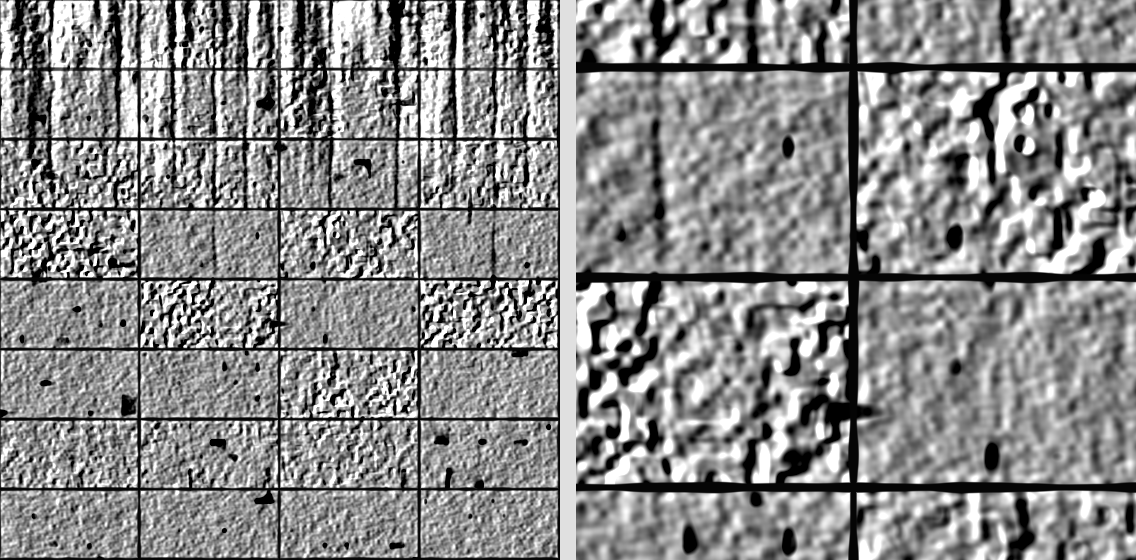
Left, the full canvas; right, a detail of the centre.
Reproduce this texture map procedurally as a WebGL 1 fragment shader.

```glsl
precision highp float;

uniform vec2 u_resolution;

const vec2 GRID = vec2(4.0, 8.0);
const vec2 JOINT_SHIFT = vec2(0.0015, -0.0015);
const float JOINT_HALF_WIDTH = 0.0026;
const float JOINT_TONE = 0.02;
const float BASE_TONE = 0.575;
const vec2 LIGHT_STEP = vec2(0.0021, -0.0010);
const float GRAIN = 0.5;
const float ROUGHNESS = 1.45;
const float STREAK_PERIOD = 0.5;
const float STREAK_CONTRAST = 1.25;
const float DRIP_SPACING = 0.09;
const float DRIP_WIDTH = 0.0034;

float hash(vec2 p) {
  vec3 q = fract(p.xyx * 0.1031);
  q += dot(q, q.yzx + 33.33);
  return fract((q.x + q.y) * q.z);
}

float noise(vec2 p) {
  vec2 i = floor(p);
  vec2 f = fract(p);
  f = f * f * (3.0 - 2.0 * f);
  float low = mix(hash(i), hash(i + vec2(1.0, 0.0)), f.x);
  float high = mix(hash(i + vec2(0.0, 1.0)), hash(i + 1.0), f.x);
  return mix(low, high, f.y);
}

float bell(float x, float width) {
  return exp(-x * x / (width * width));
}

// Roughness of each block, rows counted from the bottom
float blockWear(vec2 cell) {
  vec4 row = vec4(0.5, 0.65, 0.5, 0.6);
  if (cell.y < 0.5) row = vec4(0.08, 0.05, 0.1, 0.05);
  else if (cell.y < 1.5) row = vec4(0.35, 0.4, 0.4, 0.08);
  else if (cell.y < 2.5) row = vec4(0.05, 0.08, 0.9, 0.12);
  else if (cell.y < 3.5) row = vec4(0.1, 0.9, 0.03, 1.0);
  else if (cell.y < 4.5) row = vec4(1.0, 0.05, 0.9, 0.05);
  else if (cell.y < 5.5) row = vec4(0.7, 0.5, 0.15, 0.6);
  else if (cell.y < 6.5) row = vec4(0.3, 0.4, 0.6, 0.4);
  vec4 pick = vec4(equal(vec4(mod(cell.x, 4.0)), vec4(0.0, 1.0, 2.0, 3.0)));
  return dot(row, pick);
}

// Stone surface: fine grain plus eroded hollows
float height(vec2 p, float wear) {
  float grain = noise(p * 150.0) + noise(p * 65.0 + 9.0) + 0.5 * noise(p * 230.0 + 4.0);
  float hollows = smoothstep(0.2, 0.65, noise(p * vec2(120.0, 100.0) + 31.0));
  hollows += 0.6 * smoothstep(0.3, 0.6, noise(p * 60.0 + 57.0));
  return GRAIN * grain + ROUGHNESS * wear * hollows;
}

// Vertical weathering that runs down from the top edge
float streaks(vec2 p) {
  float wobble = 0.005 * (noise(p * vec2(50.0, 28.0)) - 0.5);
  float x = mod(p.x, STREAK_PERIOD) + wobble;
  float reach = mix(0.5, 0.86, noise(vec2(x * 34.0, 3.0)));
  float fade = smoothstep(0.0, 0.22, p.y - reach);
  float wide = noise(vec2(x * 75.0, p.y * 4.0 + 20.0)) - 0.5;
  float thin = noise(vec2(x * 150.0 + 7.0, p.y * 9.0)) - 0.5;
  return fade * STREAK_CONTRAST * (1.15 * wide + 0.8 * thin);
}

// Long dark runs with a pale shoulder on their right
float drips(vec2 p) {
  float wobble = 0.008 * (noise(p * vec2(30.0, 26.0) + 14.0) - 0.5);
  float x = mod(p.x, STREAK_PERIOD) + wobble;
  float tone = 0.0;
  for (int i = 0; i < 5; i++) {
    float n = float(i);
    float center = DRIP_SPACING * (n + 1.0) + 0.04 * sin(0.85 * n);
    float end = i == 3 ? 0.5 : 0.62 + 0.02 * sin(n * 4.0);
    float fade = smoothstep(end, end + 0.04, p.y);
    float broken = smoothstep(0.15, 0.5, noise(vec2(n * 5.0 + 0.5, p.y * 32.0)));
    float pale = smoothstep(0.6, 0.8, p.y);
    tone -= 0.75 * fade * mix(0.35, 1.0, broken) * bell(x - center, DRIP_WIDTH);
    tone += (0.15 + 0.4 * pale) * fade * bell(x - center - 0.009, 0.006);
  }
  return tone;
}

void main() {
  vec2 p = gl_FragCoord.xy / u_resolution;
  float pixel = 1.0 / min(u_resolution.x, u_resolution.y);
  vec2 q = (p + JOINT_SHIFT) * GRID;
  float wear = blockWear(floor(q));

  // Relief lit from the left
  float patches = smoothstep(0.2, 0.55, noise(p * 17.0 + 40.0));
  float rough = wear * mix(0.35, 1.0, patches);
  float relief = height(p + LIGHT_STEP, rough) - height(p - LIGHT_STEP, rough);
  float tone = BASE_TONE + relief + streaks(p) + drips(p);
  tone += 0.12 * (noise(p * vec2(55.0, 14.0) + 70.0) - 0.5);
  tone -= 0.8 * smoothstep(0.86, 0.95, noise(p * vec2(50.0, 38.0) + 5.0));

  // Pale chipped edges, stronger right of and below a joint
  vec2 side = (fract(q + 0.5) - 0.5) / GRID;
  float chips = noise(p * 75.0 + 80.0) * (0.45 + 0.6 * wear);
  tone += chips * (0.65 * bell(side.x - 0.006, 0.003) + 0.25 * bell(side.x + 0.006, 0.003));
  tone += chips * (0.5 * bell(side.y + 0.006, 0.003) + 0.4 * bell(side.y - 0.006, 0.003));

  // Dark joints, partly worn through near the top
  vec2 width = JOINT_HALF_WIDTH * (0.65 + 0.7 * vec2(noise(p * 48.0), noise(p * 48.0 + 90.0)));
  vec2 joint = 1.0 - smoothstep(width - pixel, width + pixel, abs(side));
  joint.x *= 1.0 - 0.5 * smoothstep(0.8, 0.95, p.y);
  joint.y *= 1.0 - 0.4 * smoothstep(0.7, 0.9, p.y) * noise(vec2(p.x * 80.0, 2.0));
  tone = mix(clamp(tone, 0.0, 1.0), JOINT_TONE, max(joint.x, joint.y));

  gl_FragColor = vec4(vec3(tone), 1.0);
}
```
